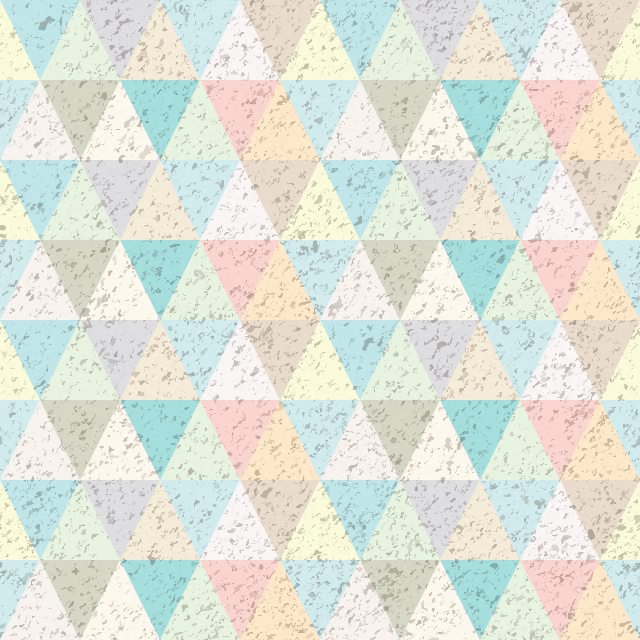
Reproduce this pattern procedurally as a WebGL 2 fragment shader.

```glsl
#version 300 es
precision highp float;
precision highp int;
// Pastel triangle tiling in sixteen colours, worn by slanted stone-like grit.

#define ROWS 8.0            // triangle rows down the canvas (even)
#define COLUMNS 8.0         // triangles across (multiple of 4)
#define SAMPLES 4           // edge smoothing samples per axis
#define FINE_GRIT vec2(112.0, 62.0)   // grit cells across and along the slant
#define COARSE_GRIT vec2(62.0, 36.0)
#define RAGGEDNESS 1.0      // distortion of the grit outlines
#define GRIT_STRENGTH 0.72
#define GRIT_TINT vec3(0.69, 0.66, 0.64)

uniform vec2 u_resolution;
out vec4 outColor;

// Each row alternates: upright triangle, inverted triangle, ...
const vec3 ROW_A[8] = vec3[8](
    vec3(0.98, 0.98, 0.86), vec3(0.75, 0.90, 0.91),
    vec3(0.91, 0.95, 0.88), vec3(0.87, 0.87, 0.88),
    vec3(0.96, 0.92, 0.85), vec3(0.82, 0.92, 0.93),
    vec3(0.98, 0.96, 0.96), vec3(0.91, 0.86, 0.80));
const vec3 ROW_B[8] = vec3[8](
    vec3(0.97, 0.95, 0.93), vec3(0.84, 0.84, 0.77),
    vec3(0.99, 0.97, 0.93), vec3(0.65, 0.87, 0.87),
    vec3(0.91, 0.95, 0.88), vec3(0.98, 0.83, 0.81),
    vec3(0.99, 0.91, 0.79), vec3(0.82, 0.92, 0.93));

// Integer hash of a cell, giving three values from 0 to 1
vec3 hash3(vec2 cell, float seed) {
    uvec3 v = uvec3(ivec3(vec3(cell, seed))) * 1664525u + 1013904223u;
    v.x += v.y * v.z; v.y += v.z * v.x; v.z += v.x * v.y;
    v ^= v >> 16u;
    v.x += v.y * v.z; v.y += v.z * v.x; v.z += v.x * v.y;
    return vec3(v >> 8u) / 16777216.0;
}

// Smooth value noise that wraps on the unit square
float wrapNoise(vec2 uv, float period, float seed) {
    vec2 p = uv * period, i = floor(p), f = fract(p);
    f = f * f * (3.0 - 2.0 * f);
    float a = hash3(mod(i, period), seed).x;
    float b = hash3(mod(i + vec2(1, 0), period), seed).x;
    float c = hash3(mod(i + vec2(0, 1), period), seed).x;
    float d = hash3(mod(i + vec2(1, 1), period), seed).x;
    return mix(mix(a, b, f.x), mix(c, d, f.x), f.y);
}

// Flat colour of the triangle containing uv
vec3 triangleColor(vec2 uv) {
    float fromTop = (1.0 - uv.y) * ROWS;
    float row = mod(floor(fromTop), 2.0);
    float x = uv.x * COLUMNS - 0.5 * row;
    float nearestApex = floor(x + 0.5);
    bool upright = abs(x - nearestApex) < 0.5 * fract(fromTop);
    float slot = upright ? 2.0 * nearestApex : 2.0 * floor(x) + 1.0;
    int index = int(mod(slot, 8.0));
    return row < 0.5 ? ROW_A[index] : ROW_B[index];
}

// Average over one pixel to smooth the triangle edges
vec3 smoothTriangles(vec2 uv) {
    vec3 sum = vec3(0.0);
    for (int j = 0; j < SAMPLES; j++)
        for (int i = 0; i < SAMPLES; i++) {
            vec2 offset = (vec2(i, j) + 0.5) / float(SAMPLES) - 0.5;
            sum += triangleColor(uv + offset / u_resolution);
        }
    return sum / float(SAMPLES * SAMPLES);
}

// Cellular grit on diagonal axes; whole cell counts keep it seamless
float grit(vec2 uv, vec2 cells, float density, float seed) {
    vec2 q = vec2(uv.x - uv.y, uv.x + uv.y) * cells;
    float warpPeriod = floor(cells.x * 2.1);
    q += RAGGEDNESS * (vec2(wrapNoise(uv, warpPeriod, seed + 1.0),
                            wrapNoise(uv, warpPeriod, seed + 2.0)) - 0.5);
    vec2 base = floor(q);
    float soft = 0.6 * cells.x / u_resolution.y;
    float cover = 0.0;
    for (int j = -1; j <= 1; j++)
        for (int i = -1; i <= 1; i++) {
            vec2 cell = base + vec2(i, j);
            vec3 place = hash3(mod(cell, cells), seed);
            vec3 look = hash3(mod(cell, cells), seed + 3.0);
            float radius = mix(0.14, 0.44, look.x * look.x);
            float dist = length(cell + place.xy - q) - radius;
            float speck = 1.0 - smoothstep(-soft, soft, dist);
            float present = step(place.z, density);
            cover = max(cover, speck * present * mix(0.4, 1.0, look.y));
        }
    return cover;
}

void main() {
    vec2 uv = gl_FragCoord.xy / u_resolution;
    vec3 color = smoothTriangles(uv);

    // Uneven wear: broad drifts and a few heavy patches
    float drift = 0.6 * wrapNoise(uv, 7.0, 11.0) + 0.4 * wrapNoise(uv, 19.0, 12.0);
    float patches = smoothstep(0.72, 0.95, wrapNoise(uv, 13.0, 13.0));
    float fine = grit(uv, FINE_GRIT, 0.25 + 0.6 * drift, 20.0);
    float coarse = grit(uv, COARSE_GRIT, 0.16 * drift + 0.35 * patches, 30.0);
    float wear = max(fine, coarse) * GRIT_STRENGTH;
    color *= mix(vec3(1.0), GRIT_TINT, wear);

    // Faint paper grain
    color += 0.018 * (wrapNoise(uv, 240.0, 40.0) - 0.4);
    outColor = vec4(clamp(color, 0.0, 1.0), 1.0);
}
```
